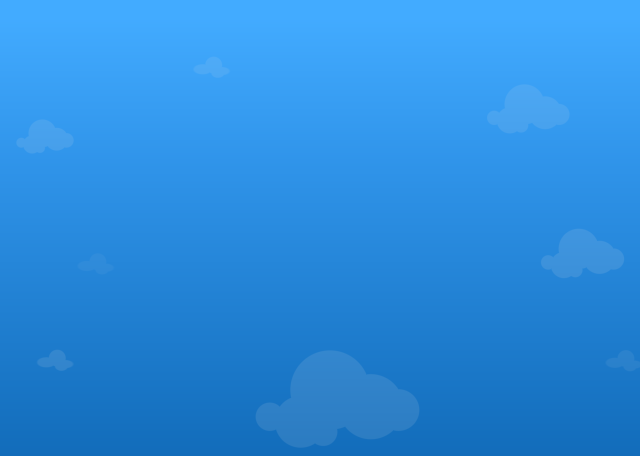
This background is drawn by a Shadertoy shader. Its source:

```glsl
// Sky gradient, heights measured from the bottom
const vec3 SKY_TOP = vec3(0.260, 0.670, 1.000);
const vec3 SKY_MID = vec3(0.188, 0.582, 0.918);
const vec3 SKY_BOTTOM = vec3(0.070, 0.424, 0.730);
const float TOP_HEIGHT = 0.96;
const float MID_HEIGHT = 0.65;

// Clouds: centre x, centre y, half width, opacity (units of canvas height)
const vec3 CLOUD_TINT = vec3(0.85, 0.87, 0.90);
const int LARGE_COUNT = 4;
const int CLOUD_COUNT = 8;
const vec4 CLOUDS[CLOUD_COUNT] = vec4[](
    vec4(0.741, 0.1245, 0.1786, 0.125),
    vec4(1.159, 0.7610, 0.0900, 0.120),
    vec4(1.278, 0.4440, 0.0907, 0.130),
    vec4(0.099, 0.7005, 0.0625, 0.125),
    vec4(0.464, 0.8516, 0.0395, 0.110),
    vec4(0.210, 0.4203, 0.0395, 0.055),
    vec4(0.121, 0.2090, 0.0395, 0.125),
    vec4(1.368, 0.2080, 0.0395, 0.080));

// Puffs: centre and radii in units of the cloud's half width
const vec4 LARGE_PUFFS[6] = vec4[](
    vec4(-0.097, 0.113, 0.487, 0.487),
    vec4(0.405, -0.092, 0.400, 0.400),
    vec4(0.744, -0.133, 0.256, 0.256),
    vec4(-0.836, -0.215, 0.174, 0.174),
    vec4(-0.456, -0.277, 0.318, 0.318),
    vec4(-0.180, -0.400, 0.174, 0.174));
const vec4 SMALL_PUFFS[4] = vec4[](
    vec4(0.116, 0.140, 0.470, 0.470),
    vec4(-0.490, -0.090, 0.510, 0.280),
    vec4(0.530, -0.190, 0.470, 0.230),
    vec4(0.350, -0.280, 0.370, 0.280));

// Approximate signed distance to an elliptical puff
float puffDistance(vec2 p, vec4 puff) {
    return (length((p - puff.xy) / puff.zw) - 1.0) * min(puff.z, puff.w);
}

float largeCloud(vec2 p) {
    float d = 1e3;
    for (int i = 0; i < 6; i++) d = min(d, puffDistance(p, LARGE_PUFFS[i]));
    return d;
}

float smallCloud(vec2 p) {
    float d = 1e3;
    for (int i = 0; i < 4; i++) d = min(d, puffDistance(p, SMALL_PUFFS[i]));
    return d;
}

vec3 skyColor(float height) {
    vec3 lower = mix(SKY_BOTTOM, SKY_MID, clamp(height / MID_HEIGHT, 0.0, 1.0));
    float upper = clamp((height - MID_HEIGHT) / (TOP_HEIGHT - MID_HEIGHT), 0.0, 1.0);
    return mix(lower, SKY_TOP, upper);
}

void mainImage(out vec4 fragColor, in vec2 fragCoord) {
    vec2 p = fragCoord / iResolution.y;
    float edge = 0.75 / iResolution.y;
    vec3 color = skyColor(p.y);

    // Translucent clouds with smooth edges
    for (int i = 0; i < CLOUD_COUNT; i++) {
        vec4 cloud = CLOUDS[i];
        vec2 q = (p - cloud.xy) / cloud.z;
        float d = (i < LARGE_COUNT ? largeCloud(q) : smallCloud(q)) * cloud.z;
        float cover = 1.0 - smoothstep(-edge, edge, d);
        color = mix(color, CLOUD_TINT, cover * cloud.w);
    }
    fragColor = vec4(color, 1.0);
}
```
